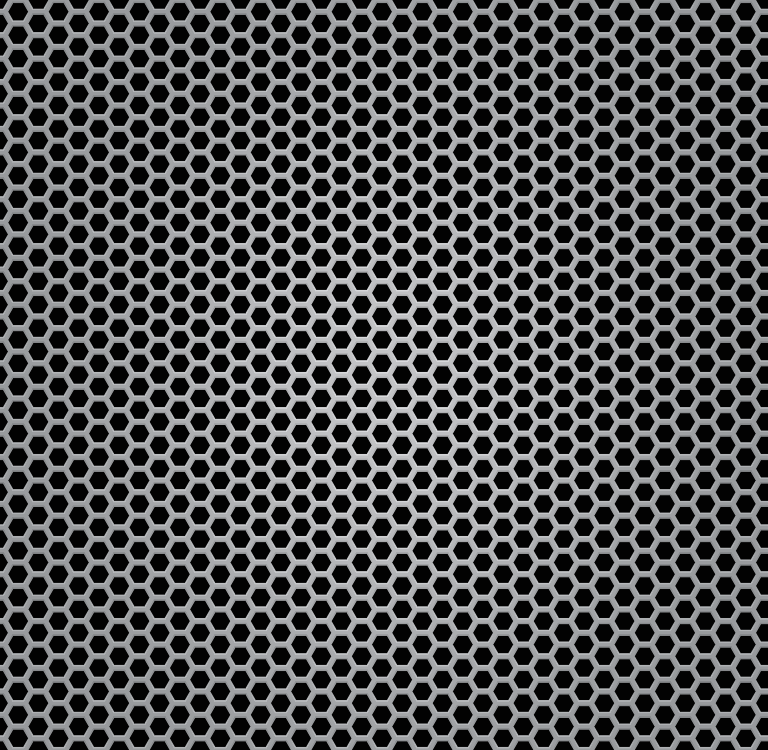
Reproduce this texture procedurally as a Shadertoy shader.

```glsl
const vec2 REPEATS = vec2(38.0, 32.0);   // columns across, holes down
const vec2 PHASE = vec2(0.9, 0.5);       // centre of the first hole, in cells
const float COLUMN_STEP = 0.866;         // column spacing / row spacing
const float HOLE_RADIUS = 0.368;         // centre to flat side, in row spacings
const vec3 HOLE_COLOR = vec3(0.006);
const vec3 METAL_DARK = vec3(0.595, 0.605, 0.615);
const vec3 METAL_LIGHT = vec3(0.765, 0.768, 0.778);

// Offset from the nearest point of a lattice with two-column period
vec2 latticeOffset(vec2 p, vec2 shift) {
    vec2 period = vec2(2.0, 1.0);
    vec2 q = p - shift;
    return (q - period * floor(q / period + 0.5)) * vec2(COLUMN_STEP, 1.0);
}

// Hexagonal norm, flat sides at top and bottom
float hexNorm(vec2 p) {
    vec2 a = abs(p);
    return max(a.y, dot(a, vec2(0.8660, 0.5)));
}

// Offset from the nearest hole of the staggered grid
vec2 nearestHole(vec2 p) {
    vec2 even = latticeOffset(p, vec2(0.0));
    vec2 odd = latticeOffset(p, vec2(1.0, 0.5));
    return hexNorm(even) < hexNorm(odd) ? even : odd;
}

// Soft line of the given half width around zero
float band(float d, float halfWidth, float blur) {
    return 1.0 - smoothstep(halfWidth, halfWidth + blur, abs(d));
}

// Brushed sheen: bright centre, falling off faster sideways
vec3 metalSheen(vec2 uv) {
    float falloff = length((uv - 0.5) * vec2(2.0, 1.55));
    return mix(METAL_LIGHT, METAL_DARK, smoothstep(0.0, 1.05, falloff));
}

// Lit rim below each hole, shaded rim above it
vec3 bevel(vec3 metal, vec2 offset, float edge, float blur) {
    float rim = band(edge - 0.04, 0.015, blur);
    float facing = clamp(-offset.y / HOLE_RADIUS, -1.0, 1.0);
    return metal + rim * (0.09 * max(facing, 0.0) - 0.07 * max(-facing, 0.0));
}

void mainImage(out vec4 fragColor, in vec2 fragCoord) {
    vec2 uv = fragCoord / iResolution.xy;
    float pixel = REPEATS.y / iResolution.y;
    vec2 offset = nearestHole(uv * REPEATS - PHASE);
    float edge = hexNorm(offset) - HOLE_RADIUS;

    vec3 metal = bevel(metalSheen(uv), offset, edge, max(pixel * 0.6, 0.02));
    float coverage = smoothstep(-0.6 * pixel, 0.6 * pixel, edge);
    fragColor = vec4(mix(HOLE_COLOR, metal, coverage), 1.0);
}
```
